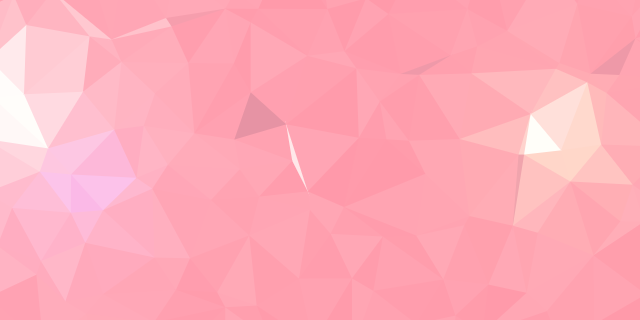
Reproduce this background procedurally as a WebGL 2 fragment shader.

```glsl
#version 300 es
precision highp float;
// Low-poly pink backdrop: a jittered, rotated lattice is split into triangles,
// and each is flat-shaded from soft glows sampled at its centroid.
// Thin facets turn into bright or dark glints; edges blend by coverage.

uniform vec2 u_resolution;
out vec4 fragColor;

const float CELLS = 7.0;      // lattice cells per canvas height
const float JITTER = 0.96;    // below 1.0 keeps every quad simple
const float TILT = 0.47;      // lattice rotation in radians

const vec3 ROSE = vec3(1.0, 0.625, 0.685);
const vec3 BLUSH = vec3(1.0, 0.72, 0.77);
const vec3 PEACH = vec3(1.0, 0.72, 0.735);
const vec3 ORCHID = vec3(1.0, 0.73, 0.83);
const vec3 LILAC = vec3(0.98, 0.76, 0.97);
const vec3 CREAM = vec3(1.0, 0.88, 0.80);
const vec3 WHITE = vec3(1.0, 0.995, 0.985);
const vec3 SHADE = vec3(0.87, 0.55, 0.62);

// Integer hash of a lattice coordinate, two values in 0..1
vec2 hash2(ivec2 cell) {
    uvec2 v = uvec2(cell + 512) * 1664525u + 1013904223u;
    v.x += v.y * 1664525u;
    v.y += v.x * 1664525u;
    v ^= v >> 16u;
    v.x += v.y * 1664525u;
    v.y += v.x * 1664525u;
    v ^= v >> 16u;
    return vec2(v & 0xffffu) / 65535.0;
}

float cross2(vec2 a, vec2 b) { return a.x * b.y - a.y * b.x; }

mat2 rotation(float angle) {
    float c = cos(angle), s = sin(angle);
    return mat2(c, s, -s, c);
}

vec2 latticePoint(ivec2 cell) {
    return vec2(cell) + (hash2(cell) - 0.5) * JITTER;
}

float glow(vec2 p, vec2 center, float radius) {
    vec2 d = (p - center) / radius;
    return exp(-dot(d, d));
}

// Smooth light field; p is in canvas heights, x scaled to span 0..2
vec3 lightField(vec2 p) {
    vec3 color = ROSE;
    color = mix(color, BLUSH, 0.8 * glow(p, vec2(0.10, 0.55), 0.52));
    color = mix(color, PEACH, 0.8 * glow(p, vec2(1.74, 0.56), 0.34));
    color = mix(color, ORCHID, 0.8 * glow(p, vec2(0.22, 0.38), 0.26));
    color = mix(color, LILAC, 0.9 * glow(p, vec2(0.26, 0.43), 0.11));
    color = mix(color, CREAM, 0.95 * glow(p, vec2(1.75, 0.55), 0.15));
    color = mix(color, WHITE, min(1.0, 1.3 * glow(p, vec2(1.71, 0.59), 0.062)));
    return mix(color, WHITE, min(1.0, 1.25 * glow(p, vec2(0.0, 0.68), 0.19)));
}

// Flat facet colour; slimness is 0 for a needle, about 0.87 if equilateral
vec3 facetColor(vec2 center, float slimness, vec2 rnd) {
    vec3 color = lightField(center);
    color += (rnd.x - 0.5) * vec3(0.0, 0.055, 0.045);
    float sliver = 1.0 - smoothstep(0.10, 0.20, slimness);
    float rim = smoothstep(0.35, 1.0, abs(center.x - 1.0));
    float bright = sliver * step(rnd.y, 0.35);
    float dark = max(sliver * step(0.75, rnd.y),
                     step(1.0 - 0.02 - 0.04 * rim, rnd.y));
    color = mix(color, WHITE, bright * 0.75);
    return mix(color, SHADE, dark * (0.35 + 0.5 * rnd.x));
}

// Adds one counter-clockwise triangle as colour times coverage
void addFacet(inout vec4 sum, vec2 p, vec2 a, vec2 b, vec2 c,
              float pixel, vec2 rnd) {
    vec2 ab = b - a, bc = c - b, ca = a - c;
    vec3 sides = max(vec3(length(ab), length(bc), length(ca)), 1e-4);
    vec3 inside = vec3(cross2(ab, p - a), cross2(bc, p - b),
                       cross2(ca, p - c)) / sides;
    float edge = min(inside.x, min(inside.y, inside.z));
    float coverage = clamp(0.5 + edge / pixel, 0.0, 1.0);
    if (coverage <= 0.0) return;
    float longest = max(sides.x, max(sides.y, sides.z));
    float slimness = cross2(ab, -ca) / (longest * longest);
    vec2 center = transpose(rotation(TILT)) * (a + b + c) / (3.0 * CELLS);
    sum += vec4(facetColor(center, slimness, rnd), 1.0) * coverage;
}

void main() {
    vec2 canvas = gl_FragCoord.xy / u_resolution;
    vec2 p = rotation(TILT) * (canvas * vec2(2.0, 1.0)) * CELLS;
    float pixel = CELLS / u_resolution.y;
    ivec2 home = ivec2(floor(p));
    vec4 sum = vec4(0.0);

    // Visit nearby quads, splitting each along its shorter valid diagonal
    for (int y = -1; y <= 1; y++)
    for (int x = -1; x <= 1; x++) {
        ivec2 cell = home + ivec2(x, y);
        vec2 a = latticePoint(cell), b = latticePoint(cell + ivec2(1, 0));
        vec2 c = latticePoint(cell + 1), d = latticePoint(cell + ivec2(0, 1));
        bool validAC = min(cross2(b - a, c - a), cross2(c - a, d - a)) > 0.0;
        bool validBD = min(cross2(b - a, d - a), cross2(c - b, d - b)) > 0.0;
        bool useAC = validAC && (!validBD || distance(a, c) < distance(b, d));
        ivec2 seed = cell * ivec2(2, 1) + ivec2(77, 191);
        addFacet(sum, p, a, b, useAC ? c : d, pixel, hash2(seed));
        addFacet(sum, p, useAC ? a : b, c, d, pixel, hash2(seed + ivec2(1, 0)));
    }
    fragColor = vec4(sum.rgb / max(sum.a, 1e-4), 1.0);
}
```
